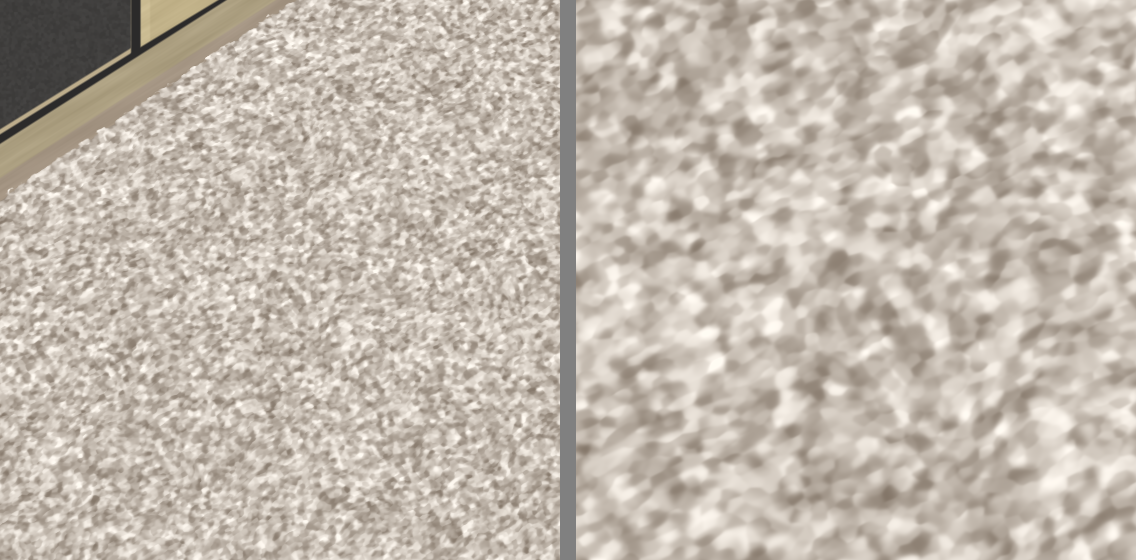
Left: the whole. Right: its middle third, enlarged.
Give the GLSL for this texture, as a Shadertoy shader.

```glsl
const vec3 PILE_DARK = vec3(0.47, 0.415, 0.36);
const vec3 PILE_LIGHT = vec3(1.07, 1.05, 1.02);
const vec3 FLOOR = vec3(0.64, 0.58, 0.51);
const vec3 SKIRTING = vec3(0.67, 0.62, 0.50);
const vec3 DRAWER = vec3(0.75, 0.69, 0.53);
const vec3 TRIM = vec3(0.74, 0.68, 0.55);
const vec3 PANEL = vec3(0.25, 0.245, 0.24);
const vec3 GAP = vec3(0.17, 0.165, 0.165);

const float TUFT_SCALE = 87.0;    // tufts across the near edge
const float PERSPECTIVE = 0.18;   // shrinking of tufts with distance
const float TUFT_SOFTNESS = 5.0;  // higher is crisper
const float PILE_CONTRAST = 0.91;
const float PILE_MEAN = 0.512;
const float PATCH_CONTRAST = 0.032;
const float FRINGE = 0.016;       // roughness of the carpet border
const float EDGE_BLUR = 0.0022;

vec3 hash3(vec2 p) {
    vec3 q = fract(p.xyx * vec3(0.1031, 0.1030, 0.0973));
    q += dot(q, q.yxz + 33.33);
    return fract((q.xxy + q.yzz) * q.zyx);
}

// Cellular noise: random tones blended by distance to jittered centres
float softCells(vec2 p) {
    vec2 cell = floor(p);
    vec2 local = p - cell;
    float total = 0.0;
    float weight = 0.0;
    for (int j = -1; j <= 1; j++) {
        for (int i = -1; i <= 1; i++) {
            vec2 offset = vec2(i, j);
            vec3 rnd = hash3(cell + offset + 200.0);
            vec2 d = offset + 0.1 + 0.8 * rnd.xy - local;
            float w = exp(-TUFT_SOFTNESS * dot(d, d));
            total += w * rnd.z;
            weight += w;
        }
    }
    return total / weight;
}

float layeredSines(vec2 p) {
    float sum = 0.0;
    float amp = 0.5;
    for (int i = 0; i < 4; i++) {
        sum += amp * sin(p.x + 1.7 * sin(p.y + float(i)));
        p = mat2(1.2, 1.3, -1.3, 1.2) * p + 2.1;
        amp *= 0.6;
    }
    return sum;
}

float pileTone(vec2 uv) {
    vec2 ground = vec2(uv.x - 0.5, uv.y) / (1.0 - PERSPECTIVE * uv.y);
    // The lay of the pile swirls slowly and leans to the upper right
    vec2 p = ground * TUFT_SCALE;
    p += 0.5 * vec2(layeredSines(ground * 13.0), layeredSines(ground.yx * 15.0 + 4.0));
    p = mat2(0.82, -0.52, 0.46, 0.90) * p;
    float tufts = softCells(p);
    float strands = softCells(p * vec2(1.35, 1.75) + 31.0);
    float shade = PATCH_CONTRAST * layeredSines(ground * vec2(9.0, 14.0));
    return PILE_MEAN + PILE_CONTRAST * (0.58 * tufts + 0.42 * strands - 0.5) + shade;
}

// Coverage of the region above a line with the given height and slope
float above(vec2 uv, float height, float slope) {
    float blur = max(EDGE_BLUR, 1.0 / iResolution.y);
    return smoothstep(-blur, blur, (uv.y - height - slope * uv.x) / sqrt(1.0 + slope * slope));
}

float rightOf(vec2 uv, float x) {
    float blur = max(EDGE_BLUR, 1.0 / iResolution.y);
    return smoothstep(-blur, blur, uv.x - x);
}

void mainImage(out vec4 fragColor, in vec2 fragCoord) {
    vec2 uv = fragCoord / iResolution.xy;

    // Carpet
    float tone = pileTone(uv);
    vec3 carpet = mix(PILE_DARK, PILE_LIGHT, clamp(tone, 0.0, 0.9));

    // Wood with grain running along the wall
    vec2 along = vec2(uv.x + 0.63 * uv.y, uv.y - 0.63 * uv.x);
    float grain = layeredSines(vec2(along.y * 130.0, along.x * 9.0));
    vec3 wall = FLOOR + 0.025 * grain;
    wall = mix(wall, SKIRTING + 0.03 * grain, above(uv, 0.682, 0.645));
    wall = mix(wall, GAP, above(uv, 0.743, 0.635));

    // Dark panel with its pale trim
    float speckle = softCells(uv * 190.0) - 0.5;
    float left = 1.0 - rightOf(uv, 0.234);
    wall = mix(wall, TRIM, left * above(uv, 0.760, 0.620));
    wall = mix(wall, PANEL + 0.04 * speckle, left * above(uv, 0.769, 0.620));

    // Drawer front with a lighter end face
    float drawer = rightOf(uv, 0.251) * above(uv, 0.764, 0.605);
    vec3 front = DRAWER + 0.025 * grain + 0.04 * (1.0 - rightOf(uv, 0.268));
    wall = mix(wall, front, drawer);

    // Ragged carpet border
    float border = above(uv, 0.645 + FRINGE * (tone - 0.5), 0.675);
    fragColor = vec4(mix(carpet, wall, border), 1.0);
}
```
